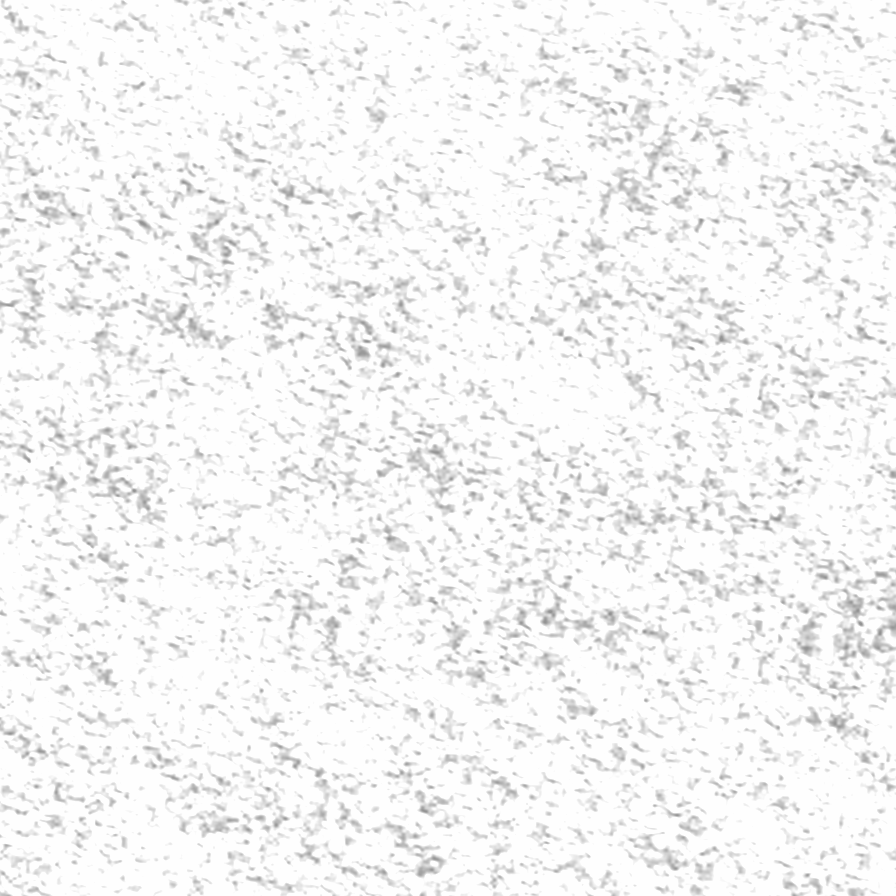
Reproduce this texture procedurally as a WebGL 1 fragment shader.

```glsl
precision highp float;

uniform vec2 u_resolution;

const vec3 PAPER = vec3(0.996);
const float ONSET = 0.64;     // noise level where the grains begin to show
const float STRENGTH = 1.1;   // darkening per unit of noise above the onset
const float DARKEST = 0.42;   // strongest darkening of the paper

float hash(vec2 p) {
  return fract(sin(dot(p, vec2(127.1, 311.7))) * 43758.5453);
}

// Smooth value noise between random lattice values
float valueNoise(vec2 p) {
  vec2 cell = floor(p);
  vec2 f = fract(p);
  vec2 w = f * f * (3.0 - 2.0 * f);
  float low = mix(hash(cell), hash(cell + vec2(1.0, 0.0)), w.x);
  float high = mix(hash(cell + vec2(0.0, 1.0)), hash(cell + vec2(1.0, 1.0)), w.x);
  return mix(low, high, w.y);
}

// Noise stretched along a direction falling to the right by the given angle
float strokeNoise(vec2 p, float angle, vec2 frequency, float seed) {
  float c = cos(angle);
  float s = sin(angle);
  vec2 q = vec2(c * p.x - s * p.y, s * p.x + c * p.y);
  return valueNoise(q * frequency + seed);
}

// Small shifts that break up the regular rows of grains
vec2 jitter(vec2 p, float frequency, float amount) {
  vec2 q = p * frequency;
  return p + amount * (vec2(valueNoise(q + 5.2), valueNoise(q + 83.4)) - 0.5);
}

// Fine grains gathered into loose clumps and faint patches
float grainField(vec2 p) {
  vec2 q = jitter(p, 70.0, 0.008);
  float grains = strokeNoise(q, 0.33, vec2(112.0, 180.0), 17.3);
  float specks = strokeNoise(p, 0.10, vec2(225.0, 250.0), 61.7);
  float clumps = strokeNoise(p, 0.45, vec2(20.0, 36.0), 113.1);
  float patches = strokeNoise(p, 0.55, vec2(5.0, 9.0), 37.9);
  return 0.52 * grains + 0.30 * specks + 0.22 * clumps + 0.14 * patches;
}

void main() {
  vec2 uv = gl_FragCoord.xy / u_resolution;
  float ink = clamp(STRENGTH * (grainField(uv) - ONSET), 0.0, DARKEST);
  gl_FragColor = vec4(PAPER - ink, 1.0);
}
```
